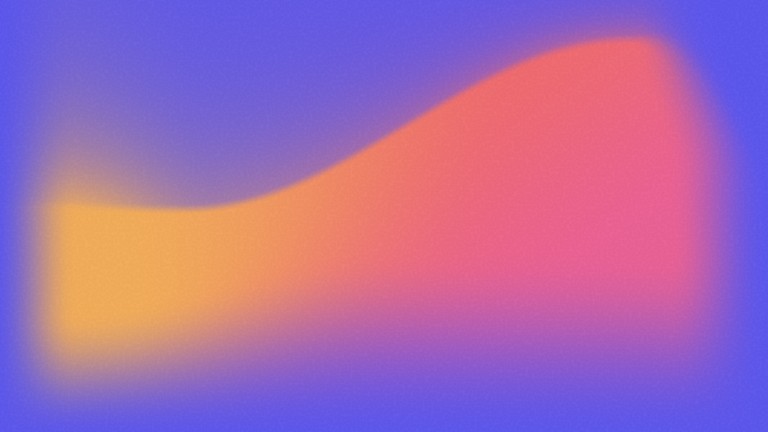
A Shadertoy shader for this background:

```glsl
// A warm, wave-shaped glow drifting over a periwinkle ground.
// A cosine ridge gives the crisp upper edge; smooth ramps dissolve the other
// sides, an exponential halo rises above the ridge, and cellular grain covers all.

const vec3 GROUND = vec3(0.36, 0.34, 0.92);
const vec3 AMBER  = vec3(0.94, 0.67, 0.35);
const vec3 CORAL  = vec3(0.93, 0.42, 0.43);
const vec3 PINK   = vec3(0.91, 0.38, 0.58);
const float PI = 3.14159;

vec2 hash2(vec2 p) {
    vec3 q = fract(vec3(p.xyx) * vec3(0.1031, 0.1030, 0.0973));
    q += dot(q, q.yzx + 33.33);
    return fract((q.xx + q.yz) * q.zy);
}

// Distance to the nearest scattered cell point
float cellular(vec2 p) {
    vec2 cell = floor(p), local = fract(p);
    float nearest = 2.0;
    for (int j = -1; j <= 1; j++) {
        for (int i = -1; i <= 1; i++) {
            vec2 offset = vec2(i, j);
            nearest = min(nearest, length(offset + hash2(cell + offset) - local));
        }
    }
    return nearest;
}

// Height of the upper edge: low on the left, a crest, then a steep fall
float ridgeHeight(float x) {
    float climb = 0.5 - 0.5 * cos(PI * clamp((x - 0.24) / 0.58, 0.0, 1.0));
    float past = max(x - 0.83, 0.0);
    float leftLift = 0.06 * max(0.2 - x, 0.0);
    return 0.516 + leftLift + 0.392 * climb - 14.0 * past * past;
}

// Amber on the left, coral along the crest, pink to the lower right
vec3 warmColor(vec2 uv) {
    vec3 color = mix(AMBER, CORAL, smoothstep(0.15, 0.68, uv.x));
    float pinkness = smoothstep(0.35, 0.9, uv.x - 0.8 * (uv.y - 0.5));
    return mix(color, PINK, pinkness);
}

// Soft fall-off towards the left, right and bottom of the canvas
float sideFade(vec2 uv) {
    float left = smoothstep(-0.01, 0.1, uv.x);
    float lean = 0.05 * smoothstep(0.6, 0.95, uv.y);
    float right = 1.0 - smoothstep(0.87, 1.0, uv.x + lean);
    float solidFrom = mix(0.28, 0.42, smoothstep(0.1, 0.5, uv.x));
    float bottom = smoothstep(-0.02, solidFrom, uv.y);
    return left * right * bottom;
}

// Halo left above the ridge, wide on the left and tight at the crest
float haloAbove(float x, float rise) {
    float strength = mix(0.92, 0.5, smoothstep(0.08, 0.28, x));
    strength += 0.15 * smoothstep(0.5, 0.8, x);
    float reach = mix(0.2, 0.06, smoothstep(0.25, 0.8, x));
    return strength * exp(-max(rise, 0.0) / reach);
}

void mainImage(out vec4 fragColor, in vec2 fragCoord) {
    vec2 uv = fragCoord / iResolution.xy;
    float rise = uv.y - ridgeHeight(uv.x);

    // Solid body below the ridge, halo above it
    float softness = 0.014 + 0.1 * smoothstep(0.82, 0.95, uv.x);
    float body = 1.0 - smoothstep(-softness, softness, rise);
    float coverage = mix(haloAbove(uv.x, rise), 1.0, body) * sideFade(uv);
    vec3 color = mix(GROUND, warmColor(uv), coverage);

    // Fine grain
    vec2 grainPos = 150.0 * fragCoord / iResolution.y;
    color += 0.025 * (cellular(grainPos) - 0.45);

    fragColor = vec4(clamp(color, 0.0, 1.0), 1.0);
}
```
